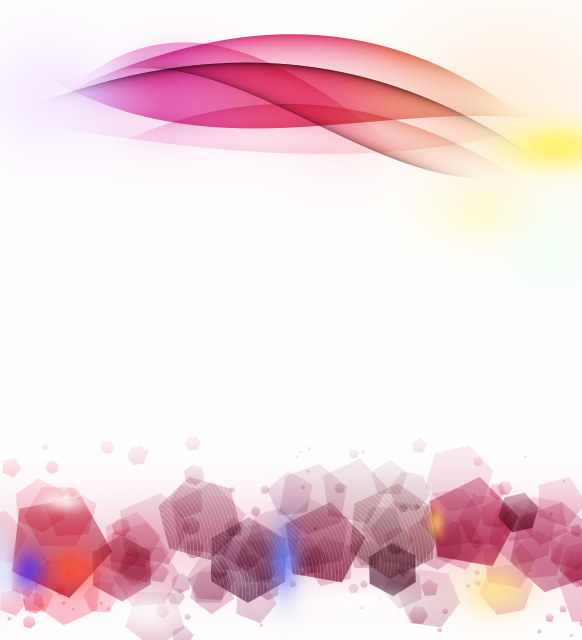
This background is drawn by a WebGL 1 fragment shader. Its source:

```glsl
precision highp float;
// Silky translucent ribbons sweep across the top of a white page, and a band of
// overlapping polygons with coloured lights fills the foot. Ribbons are skewed
// parabolas with soft falloff; polygons are hashed distance shapes that multiply.
uniform vec2 u_resolution;

vec3 col = vec3(1.0, 0.996, 0.997);
float pixel;

float hash(float n) {
  return fract(sin(n * 12.9898) * 43758.547);
}

float cover(float d) {
  return clamp(0.5 - d / pixel, 0.0, 1.0);
}

// Spectrum of the silk, from violet on the left to yellow on the right.
vec3 silk(float x) {
  vec3 c = mix(vec3(0.84, 0.57, 0.97), vec3(0.9, 0.27, 0.68), smoothstep(0.08, 0.27, x));
  c = mix(c, vec3(0.91, 0.2, 0.45), smoothstep(0.27, 0.46, x));
  c = mix(c, vec3(0.92, 0.45, 0.29), smoothstep(0.46, 0.68, x));
  return mix(c, vec3(0.97, 0.86, 0.3), smoothstep(0.68, 0.87, x));
}

// Skewed parabola between ends.xy and ends.zw.
float arc(float x, vec4 ends, float rise, float skew) {
  float t = (x - ends.x) / (ends.z - ends.x);
  return mix(ends.y, ends.w, t) + 4.0 * rise * t * (1.0 - t) * (1.0 + skew * (1.0 - 2.0 * t));
}

// Sheet with one crisp edge, fading below it, or above it if width is negative.
void sheet(vec2 p, vec4 ends, float rise, float skew, float width, float strength, float dark) {
  float t = (p.x - ends.x) / (ends.z - ends.x);
  float d = sign(width) * (arc(p.x, ends, rise, skew) - p.y);
  float inner = max(d, 0.0);
  float fade = smoothstep(0.0, 0.25, t) * (1.0 - smoothstep(0.7, 1.0, t));
  float a = cover(-d) * exp(-inner / abs(width)) * fade * strength;
  vec3 tint = silk(p.x) * (1.0 - dark * exp(-inner / 0.007));
  col *= mix(vec3(1.0), tint, a);
}

void glow(vec2 p, vec2 center, vec2 size, vec3 tint) {
  vec2 q = (p - center) / size;
  col = mix(col, tint, 0.78 * exp(-dot(q, q)));
}

float polygon(vec2 q, float radius, float sides, float turn) {
  float a = atan(q.x, q.y) + turn;
  float wedge = 6.28319 / sides;
  return cos(floor(0.5 + a / wedge) * wedge - a) * length(q) - radius;
}

// Translucent pane; those near the middle carry fine curved engraving.
void pane(vec2 p, vec2 center, float radius, float sides, vec3 tint, float alpha) {
  vec2 q = p - center;
  float turn = 6.0 * hash(center.x + center.y);
  float a = cover(polygon(q, radius, sides, turn)) * alpha;
  a *= clamp(0.85 - 0.3 * q.y / radius, 0.4, 1.2);
  col = mix(col, col * tint, a);
  float wave = sin(900.0 * (length(q + vec2(0.09, 0.05)) + 0.25 * q.x));
  float engraved = step(0.05, radius) * step(abs(center.x - 0.46), 0.2);
  col += engraved * 0.12 * a * smoothstep(0.4, 1.0, wave);
}

// Large dominant pane.
void gem(vec2 p, vec2 center, float radius, float sides, vec3 tint) {
  pane(p, center, radius, sides, tint, 0.8);
}

vec3 paneColor(float x) {
  vec3 c = mix(vec3(0.97, 0.48, 0.58), vec3(0.78, 0.53, 0.65), smoothstep(0.1, 0.3, x));
  c = mix(c, vec3(0.74, 0.58, 0.64), smoothstep(0.4, 0.58, x));
  return mix(c, vec3(0.88, 0.49, 0.64), smoothstep(0.62, 0.75, x));
}

void ribbons(vec2 p) {
  glow(p, vec2(0.07, 0.85), vec2(0.1, 0.09), vec3(0.96, 0.9, 1.0));
  glow(p, vec2(0.8, 0.86), vec2(0.17, 0.13), vec3(1.0, 0.93, 0.86));
  glow(p, vec2(0.87, 0.77), vec2(0.08, 0.035), vec3(1.0, 0.94, 0.3));
  glow(p, vec2(0.76, 0.67), vec2(0.09, 0.05), vec3(1.0, 0.98, 0.8));
  glow(p, vec2(0.86, 0.61), vec2(0.07), vec3(0.95, 1.0, 0.96));
  vec4 crest = vec4(0.052, 0.836, 0.846, 0.747);
  vec4 belly = vec4(0.039, 0.902, 0.898, 0.805);
  float top = arc(p.x, crest, 0.108, -0.1);
  float low = arc(p.x, belly, -0.052, 1.38);
  // Saturated body between the crest and the belly.
  float body = cover(p.y - top) * cover(low - p.y);
  body *= smoothstep(0.09, 0.28, p.x) * (1.0 - smoothstep(0.5, 0.78, p.x));
  col *= mix(vec3(1.0), silk(p.x), 0.65 * body);
  sheet(p, vec4(0.09, 0.85, 0.833, 0.807), 0.118, -0.15, 0.035, 0.95, 0.1);
  sheet(p, vec4(0.104, 0.857, 0.625, 0.766), 0.111, 0.25, 0.05, 0.5, 0.05);
  sheet(p, crest, 0.108, -0.1, 0.022, 0.85, 0.7);
  sheet(p, belly, -0.052, 1.38, -0.025, 0.45, 0.1);
  sheet(p, vec4(0.156, 0.885, 0.765, 0.721), 0.019, 3.3, -0.023, 0.65, 0.55);
  sheet(p, vec4(0.169, 0.768, 0.827, 0.711), 0.096, 0.0, 0.022, 0.5, 0.1);
  sheet(p, vec4(0.03, 0.81, 0.9, 0.82), -0.055, -0.3, -0.025, 0.18, 0.0);
}

void mosaic(vec2 p) {
  glow(p, vec2(0.45, 0.15), vec2(0.8, 0.075), vec3(0.95, 0.79, 0.84));
  // Scattered panes: large ones first, then specks spreading wider.
  for (int i = 0; i < 150; i++) {
    float n = float(i);
    float small = step(62.0, n);
    vec2 c = vec2(0.93 * fract(n * 0.618 + 0.1 * hash(n)), 0.0);
    c.y = mix(0.02 + 0.13 * (hash(n + 200.0) + hash(n + 400.0)), 0.31 * hash(n + 600.0), small);
    float r = mix(0.018 + 0.032 * hash(n + 800.0), 0.002 + 0.014 * pow(hash(n + 900.0), 2.0), small);
    float alpha = mix(0.42, 0.55, small) * (1.0 - 0.65 * smoothstep(0.19, 0.31, c.y));
    pane(p, c, r, 5.0 + step(0.4, hash(n + 50.0)), paneColor(c.x), alpha);
  }
  gem(p, vec2(0.092, 0.148), 0.068, 5.0, vec3(0.76, 0.25, 0.36));
  gem(p, vec2(0.19, 0.112), 0.045, 6.0, vec3(0.78, 0.34, 0.49));
  gem(p, vec2(0.312, 0.19), 0.058, 6.0, vec3(0.77, 0.58, 0.65));
  gem(p, vec2(0.388, 0.125), 0.058, 6.0, vec3(0.55, 0.38, 0.5));
  gem(p, vec2(0.505, 0.15), 0.054, 5.0, vec3(0.66, 0.32, 0.45));
  gem(p, vec2(0.615, 0.17), 0.065, 6.0, vec3(0.75, 0.63, 0.62));
  gem(p, vec2(0.613, 0.11), 0.036, 6.0, vec3(0.45, 0.24, 0.34));
  gem(p, vec2(0.737, 0.182), 0.06, 5.0, vec3(0.76, 0.25, 0.43));
  gem(p, vec2(0.81, 0.199), 0.028, 6.0, vec3(0.58, 0.31, 0.42));
  gem(p, vec2(0.865, 0.145), 0.062, 6.0, vec3(0.82, 0.54, 0.67));
  // Lights: warm flares, blue sparks and white haze.
  glow(p, vec2(0.115, 0.11), vec2(0.042, 0.034), vec3(1.0, 0.34, 0.24));
  glow(p, vec2(0.044, 0.108), vec2(0.025, 0.03), vec3(0.35, 0.2, 0.95));
  glow(p, vec2(0.0, 0.12), vec2(0.022, 0.06), vec3(0.87, 0.9, 1.0));
  glow(p, vec2(0.445, 0.125), vec2(0.022, 0.055), vec3(0.4, 0.5, 0.97));
  glow(p, vec2(0.682, 0.183), vec2(0.012, 0.022), vec3(1.0, 0.76, 0.4));
  glow(p, vec2(0.775, 0.078), vec2(0.05, 0.038), vec3(1.0, 0.91, 0.55));
  glow(p, vec2(0.56, 0.06), vec2(0.08, 0.02), vec3(1.0));
  glow(p, vec2(0.23, 0.045), vec2(0.055, 0.035), vec3(1.0));
  glow(p, vec2(0.1, 0.216), vec2(0.035, 0.015), vec3(1.0));
}

void main() {
  pixel = 1.0 / u_resolution.y;
  vec2 p = gl_FragCoord.xy * pixel;
  if (p.y > 0.4) ribbons(p);
  else mosaic(p);
  gl_FragColor = vec4(clamp(col, 0.0, 1.0), 1.0);
}
```
